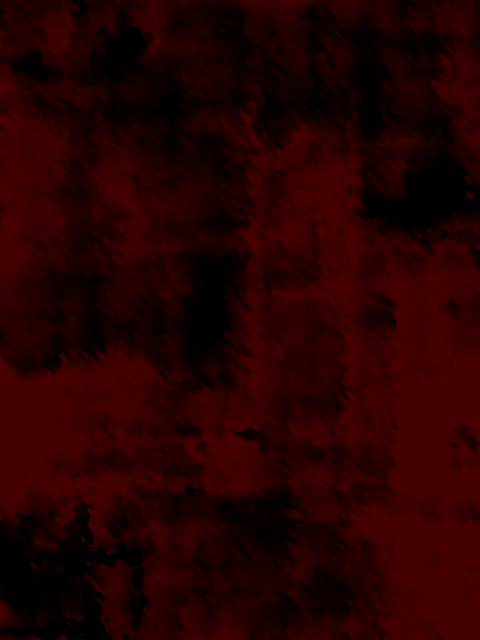
A WebGL 2 fragment shader for this texture:

```glsl
#version 300 es
precision highp float;
// Worn dark red surface with ragged black patches, crossed streaks and diagonal brush grain.

uniform vec2 u_resolution;
out vec4 fragColor;

vec3 hash3(vec2 cell) {
  vec3 h = fract(cell.xyx * vec3(0.1031, 0.1030, 0.0973));
  h += dot(h, h.yxz + 33.33);
  return fract((h.xxy + h.yzz) * h.zyx);
}

// Cellular noise: blend of random cell values, with harder borders as sharpness grows.
float cells(vec2 p, float sharpness) {
  vec2 base = floor(p);
  vec2 local = p - base;
  float total = 0.0;
  float weights = 0.0001;
  for (int y = -1; y <= 1; y++) {
    for (int x = -1; x <= 1; x++) {
      vec2 offset = vec2(x, y);
      vec3 random = hash3(base + offset + 57.0);
      vec2 away = offset + 0.15 + 0.7 * random.xy - local;
      float weight = exp(-sharpness * dot(away, away));
      total += random.z * weight;
      weights += weight;
    }
  }
  return total / weights;
}

// Broad light and shade: a dim middle column between brighter, banded sides.
float broadShade(vec2 p) {
  float left = 1.0 - smoothstep(0.0, 0.36, p.x);
  float right = smoothstep(0.42, 0.72, p.x);
  return -0.5 * cos(8.4 * (p.x - 0.36))
       + left * cos(6.6 * (p.y - 0.5))
       + 0.7 * right * cos(13.0 * (p.y - 0.42));
}

// Thin lines at uneven spacing, made from two layered sines.
float thinLines(float t) {
  float wave = 0.5 + 0.25 * sin(t * 47.0 + 1.0) + 0.25 * sin(t * 83.0);
  return pow(wave, 7.0);
}

void main() {
  vec2 p = gl_FragCoord.xy / u_resolution.y;

  // Diagonal strokes scatter the lookup position, which frays every edge.
  vec2 stroke = vec2(p.x + p.y, p.x - p.y) * vec2(92.0, 40.0);
  vec2 fray = vec2(cells(stroke, 9.0), cells(stroke + 31.0, 9.0)) - 0.5;
  vec2 bend = vec2(cells(p * 13.0, 4.0), cells(p * 13.0 + 19.0, 4.0)) - 0.5;
  vec2 q = p + 0.035 * fray * vec2(1.0, -1.0) + 0.09 * bend;
  vec2 nearby = p + 0.022 * fray + 0.015 * bend;

  // Large and middle patches.
  float large = cells(q * 5.0 + 3.0, 9.0) - 0.5;
  float middle = cells(q * vec2(13.0, 16.0) + 40.0, 5.0) - 0.5;
  float tone = 0.5 + 0.18 * broadShade(q) + 0.62 * large + 0.32 * middle;

  // Streaks drawn down and across the surface.
  float down = cells(nearby * vec2(42.0, 5.0) + 11.0, 5.0) - 0.5;
  float across = cells(nearby * vec2(5.0, 38.0) + 23.0, 5.0) - 0.5;
  tone += 0.2 * down + 0.22 * across;

  // Faint raised threads, fading in and out.
  float fade = smoothstep(0.35, 0.75, cells(p * 6.0 + 71.0, 4.0));
  tone += 0.22 * fade * (thinLines(nearby.x) + 0.6 * thinLines(nearby.y + 0.3));

  // Short black scratches.
  float gashDown = smoothstep(0.74, 0.9, cells(nearby * vec2(30.0, 9.0) + 83.0, 8.0));
  float gashAcross = smoothstep(0.74, 0.9, cells(nearby * vec2(8.0, 36.0) + 97.0, 8.0));
  float worn = smoothstep(0.42, 0.66, cells(p * 4.5 + 63.0, 4.0));
  tone -= 0.4 * worn * max(gashDown, gashAcross);

  // Fine grain, then the red ramp.
  tone += 0.07 * fray.x + 0.04 * (cells(stroke * 2.0, 6.0) - 0.5);
  float red = 0.005 + 0.27 * smoothstep(0.17, 0.84, tone);
  fragColor = vec4(red, 0.0, 0.0, 1.0);
}
```
